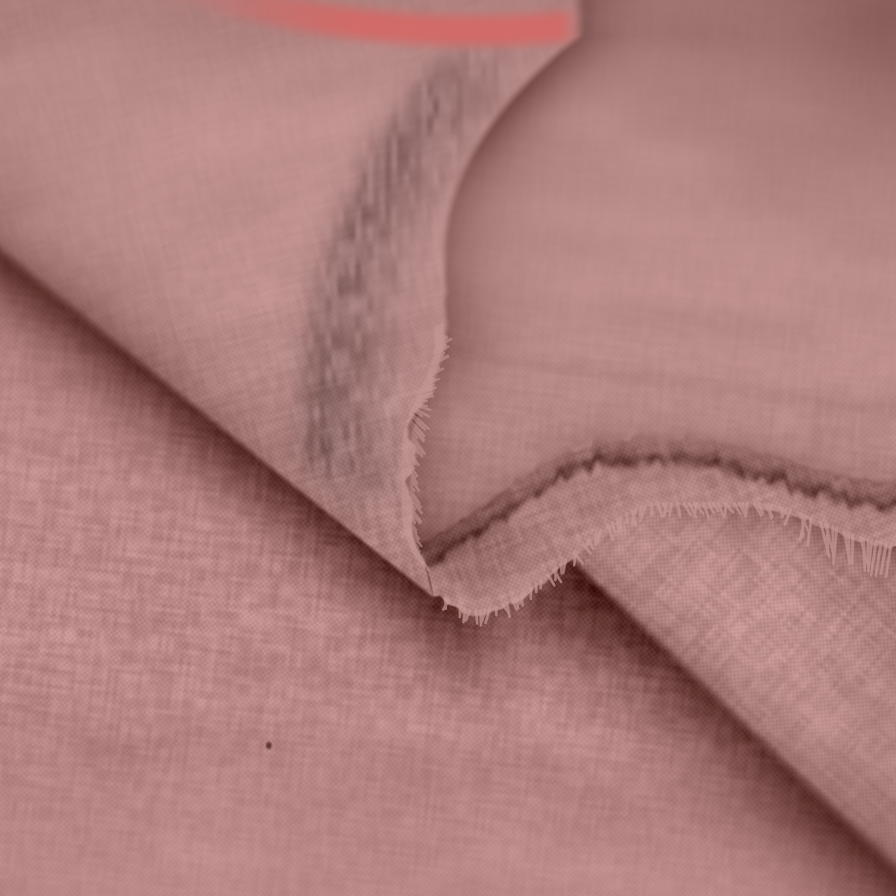
A WebGL 1 fragment shader for this texture:

```glsl
precision highp float;
// Folded dusty-rose woven cloth with frayed edges and soft focus.
uniform vec2 u_resolution;

float hash(vec2 p) {
  return fract(sin(dot(p, vec2(127.1, 311.7))) * 4375.85);
}

float noise(vec2 p) {
  vec2 i = floor(p), f = fract(p);
  f = f * f * (3.0 - 2.0 * f);
  return mix(mix(hash(i), hash(i + vec2(1, 0)), f.x),
             mix(hash(i + vec2(0, 1)), hash(i + vec2(1, 1)), f.x), f.y);
}

float above(float d, float blur) { return smoothstep(-blur, blur, d); }

float bell(float d, float width) { return exp(-d * d / (width * width)); }

// Soft coverage of a tapered loose thread from a to b
float thread(vec2 p, vec2 a, vec2 b, float width) {
  vec2 ab = b - a;
  float t = clamp(dot(p - a, ab) / dot(ab, ab), 0.0, 1.0);
  return 1.0 - smoothstep(0.3 * width, width * (1.2 - 0.4 * t), length(p - a - ab * t));
}

// Cloth outlines
float flapEdge(float y) {
  float bend = max(y - 0.72, 0.0) / 0.25;
  return min(0.495 + 0.16 * bend * bend, 0.642) - 0.037 * (1.0 - smoothstep(0.5, 0.62, y))
       + 0.025 * (1.0 - smoothstep(0.33, 0.43, y));
}

float hemBottom(float x) {
  return 0.314 + 0.12 * smoothstep(0.53, 0.74, x) - 0.045 * smoothstep(0.84, 1.0, x)
       + 0.025 * (1.0 - smoothstep(0.47, 0.53, x));
}

float hemTop(float x) {
  return 0.38 + 0.13 * smoothstep(0.42, 0.69, x) - 0.05 * smoothstep(0.75, 1.0, x);
}

vec3 rose(float light) {
  return mix(vec3(0.3, 0.14, 0.12), vec3(0.73, 0.55, 0.54), light);
}

// Signed brightness of crossing yarns with slubs and broad mottling
float weave(vec2 p, float angle, float focus) {
  float c = cos(angle), s = sin(angle);
  vec2 q = vec2(c * p.x + s * p.y, c * p.y - s * p.x);
  float yarn = noise(q * vec2(50.0, 230.0)) + noise(q * vec2(230.0, 50.0)) - 1.0;
  float grain = sin(q.x * 1050.0) * sin(q.y * 1050.0);
  float mottle = noise(q * vec2(9.0, 28.0)) - 0.5;
  return focus * (0.17 * yarn + 0.065 * grain) + 0.09 * mottle;
}

void main() {
  vec2 p = gl_FragCoord.xy / u_resolution;
  float blur = 0.002 + 0.022 * max(abs(p.y - 0.4) - 0.08, 0.0);
  float focus = 0.2 + 0.8 * bell(p.y - 0.34, 0.25);
  float edge = flapEdge(p.y), low = hemBottom(p.x), top = hemTop(p.x);
  float fold = (p.y - 0.72 + 0.8 * p.x) * 0.78;
  float ridge = (p.y - 0.375 + 0.953 * (p.x - 0.638)) * 0.724;
  float pastEdge = p.x - edge;

  // Ground cloth with shadows beneath both folds
  float under = max(-fold, 0.0), beside = max(-ridge, 0.0);
  float light = 0.99 - (0.55 * bell(under, 0.055) + 0.4 * exp(-under / 0.03)) * (1.0 - smoothstep(0.46, 0.6, p.x));
  light -= (0.45 * bell(beside, 0.075) + 0.5 * exp(-beside / 0.035)) * smoothstep(0.47, 0.62, p.x);
  light -= 0.3 * bell(p.x - 0.6, 0.1) * bell(p.y - 0.32, 0.06);
  light -= 0.06 * bell(p.y - 0.18 + 0.1 * p.x, 0.04);
  vec3 color = rose(light + weave(p, -0.12, focus)) + vec3(0.005, -0.008, -0.004);
  float speck = length((p - vec2(0.3, 0.168)) * vec2(1.0, 0.8));
  color = mix(color, rose(0.0), 0.8 * (1.0 - smoothstep(0.001, 0.005, speck)));

  // Rounded fold at lower right
  light = 1.03 - 0.38 * exp(-max(ridge, 0.0) / 0.028);
  light -= 0.45 * exp(-max(low - p.y, 0.0) / 0.025) * smoothstep(0.66, 0.85, p.x);
  light -= 0.16 * smoothstep(0.85, 1.05, p.x);
  color = mix(color, rose(light + weave(p, -0.7, focus)), above(ridge, 0.003 + 0.008 * p.x * p.x));

  // Blurred rear cloth
  float rear = above(p.y - top, 0.006) * above(pastEdge, blur);
  light = 1.0 - 0.45 * exp(-max(pastEdge, 0.0) / 0.045);
  light -= 0.3 * smoothstep(0.68, 1.0, p.y) * smoothstep(0.6, 1.05, p.x);
  light -= 0.2 * bell(pastEdge, 0.05) * bell(p.y - 0.88, 0.08) + 0.12 * smoothstep(0.82, 1.0, p.y);
  light -= 0.22 * exp(-max(p.y - top, 0.0) / 0.025);
  light -= 0.06 * bell(p.y - 0.6 + 0.13 * (p.x - 0.55), 0.01);
  color = mix(color, rose(light + weave(p, -0.1, focus * 0.6)), rear);

  // Rolled hem with a dark frayed crease
  float fray = 0.012 * (noise(vec2(p.x * 120.0, p.y * 60.0)) - 0.5);
  float hem = above(p.y - low + 0.5 * fray, 0.002) * above(top - p.y + fray, 0.005) * above(pastEdge, 0.002);
  float crease = top - p.y - 0.022 + fray;
  light = 0.86 + 0.1 * bell(p.y - low, 0.03) - 0.2 * smoothstep(-0.015, 0.0, -crease);
  light -= 0.4 * bell(crease, 0.008) * (0.3 + noise(p * vec2(110.0, 60.0)));
  light -= 0.3 * (1.0 - smoothstep(0.48, 0.62, p.x)) * smoothstep(0.32, 0.4, p.y);
  color = mix(color, rose(light + weave(p, 0.35, focus)), hem);

  // Front flap with a grey woven band
  float tooth = 0.016 * (noise(vec2(p.y * 80.0, 7.0)) - 0.5) * bell(p.y - 0.54, 0.13);
  float flap = above(tooth - pastEdge, blur) * above(fold, 0.003 + 0.02 * max(p.y - 0.4, 0.0));
  float bend = max(p.y - 0.55, 0.0);
  float band = p.x - 0.36 - bend * bend - 0.5 * max(0.5 - p.y, 0.0);
  float stain = bell(band, band < 0.0 ? 0.03 : 0.075) * smoothstep(0.4, 0.5, p.y) * (1.0 - smoothstep(0.88, 0.98, p.y));
  light = 1.03 - 0.5 * exp(-max(fold, 0.0) / 0.045) * (1.0 - 0.55 * smoothstep(0.1, 0.4, p.x));
  light -= 0.14 * smoothstep(0.85, 1.0, p.y) + stain * (0.32 + 0.35 * (noise(p * vec2(150.0, 50.0)) - 0.5));
  vec3 flapColor = rose(light + weave(p, 0.25, focus)) + stain * vec3(-0.025, 0.005, 0.012);
  color = mix(color, flapColor, flap);

  // Coral stripe along the upper flap
  float stripe = p.y - 0.966 - 0.45 * (p.x - 0.53) * (p.x - 0.53);
  float ends = smoothstep(0.14, 0.42, p.x) * (1.0 - smoothstep(0.62, 0.655, p.x));
  color = mix(color, vec3(0.83, 0.41, 0.4), ends * (1.0 - smoothstep(0.006, 0.028, abs(stripe))) * 0.9);

  // Loose threads below the hem and along the flap
  float loose = 0.0;
  for (int i = 0; i < 90; i++) {
    float k = float(i), r = hash(vec2(k, 2.0)), s = hash(vec2(k, 9.0));
    float x = 0.495 + 0.505 * (k + r) / 90.0;
    vec2 root = vec2(x, hemBottom(x) + 0.004);
    float reach = 0.008 + 0.009 * s + 0.022 * smoothstep(0.88, 0.91, x);
    loose = max(loose, thread(p, root, root + vec2(0.016 * (r - 0.4), -reach), 0.0025));
    float y = 0.385 + 0.25 * (k + s) / 90.0;
    root = vec2(flapEdge(y) - 0.008, y);
    vec2 lean = mix(vec2(0.019, -0.026), vec2(0.016, 0.008), smoothstep(0.52, 0.57, y));
    loose = max(loose, 0.8 * thread(p, root, root + lean * (0.4 + 0.7 * r), 0.0025));
  }
  color = mix(color, vec3(0.77, 0.6, 0.58), loose * 0.7);
  gl_FragColor = vec4(clamp(color, 0.0, 1.0), 1.0);
}
```
